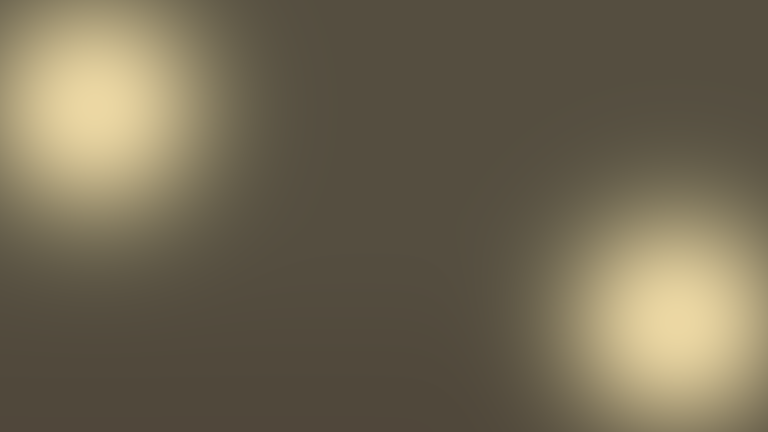
Reproduce this background procedurally as a Shadertoy shader.

```glsl
const vec3 BASE_LOW = vec3(0.312, 0.280, 0.230);
const vec3 BASE_HIGH = vec3(0.333, 0.306, 0.251);
const vec3 GLOW_COLOR = vec3(0.925, 0.845, 0.640);
const vec3 HALO_TINT = vec3(0.012, 0.024, 0.010);

// Centres are fractions of the canvas, radii are fractions of its height
const vec2 LEFT_CENTER = vec2(0.124, 0.752);
const vec2 RIGHT_CENTER = vec2(0.882, 0.255);
const float GLOW_RADIUS = 0.256;
const float GLOW_POWER = 2.28;
const float HALO_RADIUS = 0.40;
const float BASE_BLEND_HEIGHT = 0.5;

float falloff(float dist, float radius, float power) {
    return exp(-pow(dist / radius, power));
}

// Lays a bright core and a faint olive halo over the base
vec3 addGlow(vec3 base, vec2 uv, vec2 center) {
    vec2 aspect = vec2(iResolution.x / iResolution.y, 1.0);
    float dist = length((uv - center) * aspect);
    float core = falloff(dist, GLOW_RADIUS, GLOW_POWER);
    float halo = falloff(dist, HALO_RADIUS, 4.0) * (1.0 - core);
    return mix(base, GLOW_COLOR, core) + HALO_TINT * halo;
}

void mainImage(out vec4 fragColor, in vec2 fragCoord) {
    vec2 uv = fragCoord / iResolution.xy;

    // Dim backdrop, slightly warmer near the floor
    vec3 color = mix(BASE_LOW, BASE_HIGH, smoothstep(0.0, BASE_BLEND_HEIGHT, uv.y));

    // Two soft lights
    color = addGlow(color, uv, LEFT_CENTER);
    color = addGlow(color, uv, RIGHT_CENTER);

    fragColor = vec4(color, 1.0);
}
```
